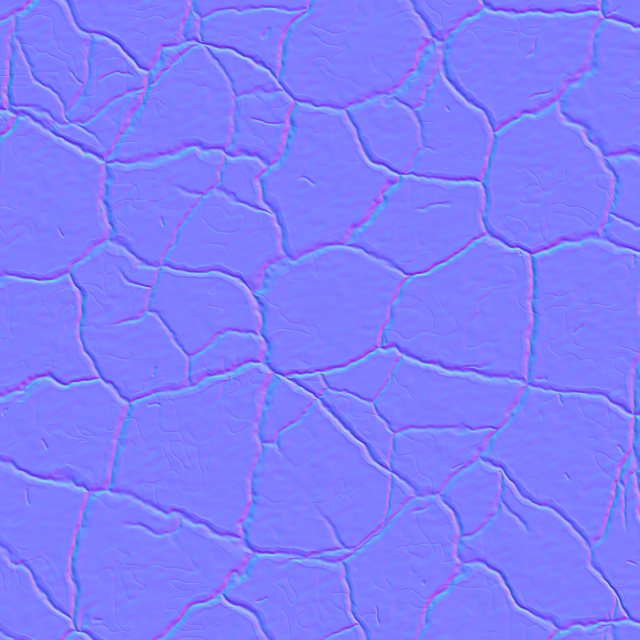
Reproduce this texture map procedurally as a Shadertoy shader.

```glsl
// Tangent-space normal map of dry, cracked mud plates with fine surface grain.

const float PLATE_SCALE  = 5.2;     // main plates across the canvas
const float SPLIT_SCALE  = 6.0;     // finer cracks inside some plates
const float SPLIT_SHARE  = 0.4;     // share of plates that are split again
const float JITTER       = 0.9;
const float CRACK_WIDTH  = 0.0043;
const float CRACK_DEPTH  = 0.0031;
const float LIP_OFFSET   = 0.0115;  // faint raised lip beside each crack
const float LIP_WIDTH    = 0.0026;
const float LIP_HEIGHT   = 0.0006;
const float NICK_SCALE   = 8.0;     // grid of short stray cracks
const float NICK_SHARE   = 0.5;
const float NICK_WIDTH   = 0.0025;
const float WORM_HEIGHT  = 0.00036;
const float GRAIN_HEIGHT = 0.00075;
const float SWELL_HEIGHT = 0.0005;
const float SLOPE_STEP   = 0.0009;  // half width of the slope sample
const vec2  FLAT_TILT    = vec2(0.0, -0.015);

float hash1(vec2 p) {
    return fract(sin(dot(p, vec2(127.1, 311.7))) * 43758.5453);
}

vec2 hash2(vec2 p) {
    return vec2(hash1(p), hash1(p + vec2(37.3, 91.7)));
}

// Value noise with a quintic fade, so its slopes stay smooth.
float noise(vec2 p) {
    vec2 i = floor(p), f = fract(p);
    vec2 u = f * f * f * (f * (f * 6.0 - 15.0) + 10.0);
    return mix(mix(hash1(i), hash1(i + vec2(1, 0)), u.x),
               mix(hash1(i + vec2(0, 1)), hash1(i + vec2(1, 1)), u.x), u.y);
}

vec2 noise2(vec2 p) {
    return vec2(noise(p), noise(p + vec2(53.0, 17.0))) - 0.5;
}

float bell(float x, float width) {
    return exp(-x * x / (width * width));
}

vec2 seedPoint(vec2 cell) {
    return 0.5 + JITTER * (hash2(cell) - 0.5);
}

// Voronoi: x = distance to the nearest border, yz = cell id.
vec3 voronoi(vec2 p) {
    vec2 base = floor(p), f = fract(p), nearest = vec2(0.0), toSeed = vec2(0.0);
    float best = 8.0;
    for (int y = -1; y <= 1; y++)
    for (int x = -1; x <= 1; x++) {
        vec2 o = vec2(x, y), r = o + seedPoint(base + o) - f;
        float d = dot(r, r);
        if (d < best) { best = d; nearest = o; toSeed = r; }
    }
    float border = 8.0;
    for (int y = -2; y <= 2; y++)
    for (int x = -2; x <= 2; x++) {
        vec2 o = nearest + vec2(x, y), r = o + seedPoint(base + o) - f;
        vec2 gap = r - toSeed;
        if (dot(gap, gap) > 1e-4)
            border = min(border, dot(0.5 * (toSeed + r), normalize(gap)));
    }
    return vec3(border, base + nearest);
}

// Short tapered cracks, at most one per grid cell.
float nicks(vec2 p) {
    vec2 base = floor(p * NICK_SCALE);
    float groove = 0.0;
    for (int y = -1; y <= 1; y++)
    for (int x = -1; x <= 1; x++) {
        vec2 cell = base + vec2(x, y);
        if (hash1(cell + 5.3) > NICK_SHARE) continue;
        vec2 r = p - (cell + hash2(cell + 11.9)) / NICK_SCALE;
        float angle = 6.2832 * hash1(cell + 23.1);
        float halfLength = mix(0.007, 0.036, pow(hash1(cell + 31.7), 2.0));
        vec2 dir = vec2(cos(angle), sin(angle));
        float along = dot(r, dir), across = dot(r, vec2(-dir.y, dir.x));
        float taper = 1.0 - smoothstep(0.5, 1.0, abs(along) / halfLength);
        groove = max(groove, taper * bell(across, NICK_WIDTH));
    }
    return 0.4 * groove;
}

float height(vec2 p) {
    // Bend the crack paths, then roughen them.
    vec2 q = p + 0.05 * noise2(p * 6.0) + 0.024 * noise2(p * 17.0)
           + 0.007 * noise2(p * 50.0) + 0.0035 * noise2(p * 115.0);

    vec3 plate = voronoi(q * PLATE_SCALE);
    float edge = plate.x / PLATE_SCALE;
    float groove = bell(edge, CRACK_WIDTH) * mix(0.55, 1.25, noise(p * 15.0));

    // Splits end at the main cracks or fade out inside the plate.
    float isSplit = step(hash1(plate.yz + 7.7), SPLIT_SHARE);
    float splitEdge = voronoi(q * SPLIT_SCALE + 41.0).x / SPLIT_SCALE;
    float splitFade = isSplit * smoothstep(0.25, 0.5, noise(p * 8.0 + 3.0));
    groove = max(groove, 0.65 * splitFade * bell(splitEdge, CRACK_WIDTH * 0.9));
    groove = max(groove, nicks(q));

    // Raised lips, winding scratches and slanted grain.
    float lip = bell(edge - LIP_OFFSET, LIP_WIDTH) * noise(p * 22.0 + 9.0);
    float wormMask = smoothstep(0.3, 0.65, noise(p * 17.0 + 29.0));
    float worm = bell(noise(q * 38.0 + 1.6 * noise2(p * 30.0)) - 0.5, 0.1) * wormMask;
    vec2 slant = vec2(p.x + 0.5 * p.y, p.y - 0.5 * p.x);
    float grain = noise(slant * vec2(62.0, 98.0)) * mix(0.5, 1.1, noise(p * 12.0 + 71.0));
    return LIP_HEIGHT * lip - CRACK_DEPTH * groove - WORM_HEIGHT * worm
         + GRAIN_HEIGHT * grain + SWELL_HEIGHT * noise(p * 18.0);
}

void mainImage(out vec4 fragColor, in vec2 fragCoord) {
    vec2 p = fragCoord / iResolution.y;
    vec2 e = vec2(SLOPE_STEP, 0.0);
    vec2 slope = vec2(height(p + e.xy) - height(p - e.xy),
                      height(p + e.yx) - height(p - e.yx)) / (2.0 * SLOPE_STEP);
    vec3 normal = normalize(vec3(FLAT_TILT - slope, 1.0));
    fragColor = vec4(0.5 + 0.5 * normal, 1.0);
}
```
